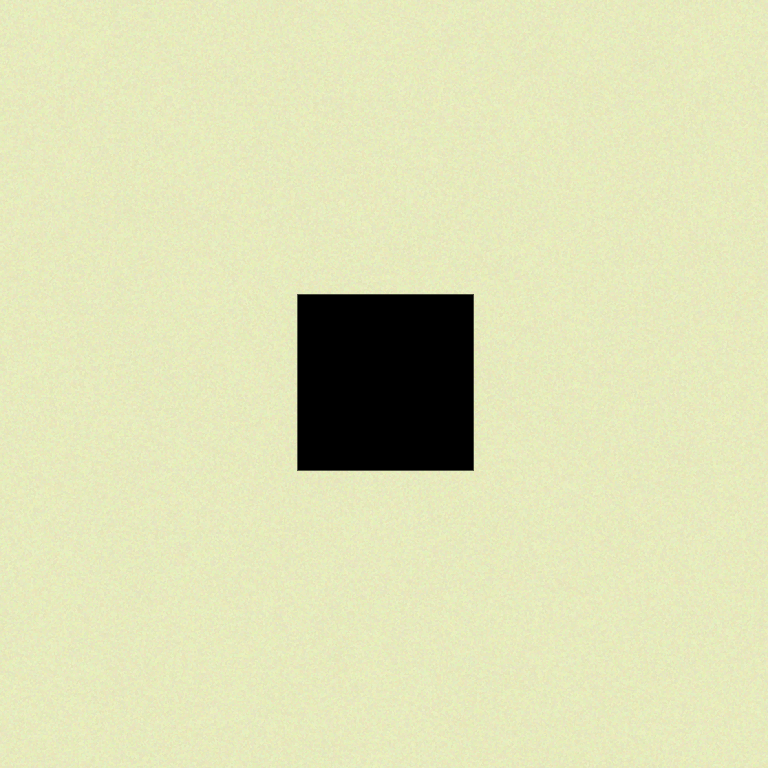
A Shadertoy shader for this background:

```glsl
#define PAPER_COLOR vec3(0.903, 0.916, 0.739)
#define GRAIN_RANGE vec3(0.045, 0.062, 0.055)
#define GRAIN_CELLS 420.0
#define MOTTLE_AMOUNT 0.003
#define SQUARE_COLOR vec3(0.0)
#define SQUARE_CENTER vec2(0.502, 0.502)
#define SQUARE_HALF 0.1148

vec3 hash3(vec2 cell) {
    vec3 p = fract(cell.xyx * vec3(0.1031, 0.1030, 0.0973));
    p += dot(p, p.yxz + 33.33);
    return fract((p.xxy + p.yzz) * p.zyx);
}

// Random tint of the nearest scattered grain
vec3 grainTint(vec2 p) {
    vec2 home = floor(p);
    float nearest = 8.0;
    vec3 tint = vec3(0.5);
    for (int y = -1; y <= 1; y++) {
        for (int x = -1; x <= 1; x++) {
            vec2 cell = home + vec2(x, y);
            vec2 offset = cell + hash3(cell + 17.0).xy - p;
            float d = dot(offset, offset);
            if (d < nearest) {
                nearest = d;
                tint = hash3(cell + 71.0);
            }
        }
    }
    return tint;
}

// Broad, faint unevenness from layered sines
float mottle(vec2 p) {
    float sum = 0.0;
    float weight = 0.5;
    for (int i = 0; i < 4; i++) {
        sum += weight * sin(p.x + 1.7 * sin(p.y)) * cos(p.y - 1.3 * sin(p.x));
        p = mat2(1.6, 1.2, -1.2, 1.6) * p + 2.3;
        weight *= 0.6;
    }
    return sum;
}

float boxDistance(vec2 p, vec2 halfSize) {
    vec2 d = abs(p) - halfSize;
    return length(max(d, 0.0)) + min(max(d.x, d.y), 0.0);
}

void mainImage(out vec4 fragColor, in vec2 fragCoord) {
    float unit = min(iResolution.x, iResolution.y);
    vec2 uv = (fragCoord - 0.5 * iResolution.xy) / unit + 0.5;

    // Speckled paper
    vec3 color = PAPER_COLOR + GRAIN_RANGE * (grainTint(uv * GRAIN_CELLS) - 0.5);
    color += MOTTLE_AMOUNT * mottle(uv * 14.0);

    // Solid square with a one-pixel soft edge
    float d = boxDistance(uv - SQUARE_CENTER, vec2(SQUARE_HALF));
    float coverage = clamp(0.5 - d * unit, 0.0, 1.0);
    color = mix(color, SQUARE_COLOR, coverage);

    fragColor = vec4(color, 1.0);
}
```
